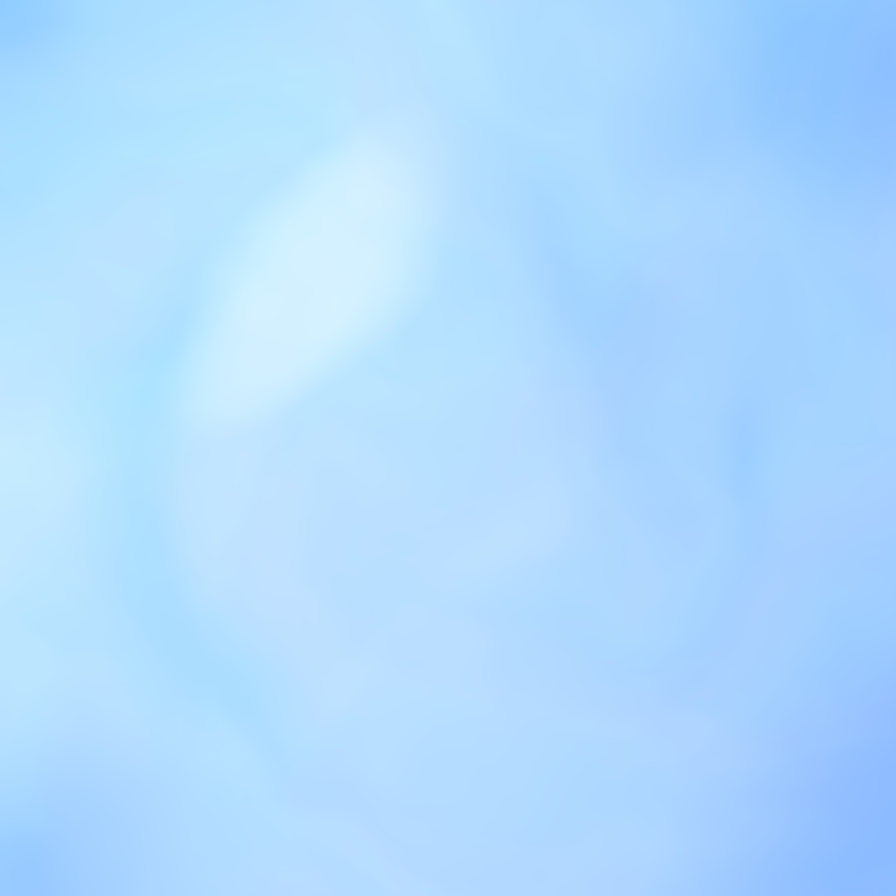
A Shadertoy shader for this texture:

```glsl
// Soft pale-blue sky haze: blurred wisps curling around a bright slanted cloud.

const vec3 DEEP_BLUE = vec3(0.53, 0.75, 1.00);
const vec3 SKY_BLUE  = vec3(0.70, 0.865, 1.00);
const vec3 PALE_BLUE = vec3(0.88, 0.965, 1.00);
const vec3 CYAN_TINT = vec3(-0.030, 0.022, 0.0);

const vec2  SWIRL_CENTRE = vec2(0.42, 0.48);
const float SWIRL_TWIST  = 2.2;
const float ARC_RADIUS   = 0.27;
const float BASE_TONE    = 0.34;
const float WARP_AMOUNT  = 0.07;
const float WISP_AMOUNT  = 0.15;
const float TINT_AMOUNT  = 0.9;

vec2 gradientAt(vec2 cell) {
    vec3 h = fract(cell.xyx * vec3(0.1031, 0.1030, 0.0973));
    h += dot(h, h.yzx + 33.33);
    float angle = 6.2832 * fract((h.x + h.y) * h.z);
    return vec2(cos(angle), sin(angle));
}

float gradientNoise(vec2 p) {
    vec2 i = floor(p), f = p - i;
    vec2 u = f * f * f * (f * (f * 6.0 - 15.0) + 10.0);
    float a = dot(gradientAt(i), f);
    float b = dot(gradientAt(i + vec2(1, 0)), f - vec2(1, 0));
    float c = dot(gradientAt(i + vec2(0, 1)), f - vec2(0, 1));
    float d = dot(gradientAt(i + vec2(1, 1)), f - vec2(1, 1));
    return mix(mix(a, b, u.x), mix(c, d, u.x), u.y);
}

float softFbm(vec2 p) {
    float sum = 0.0, amplitude = 0.6;
    for (int octave = 0; octave < 4; octave++) {
        sum += amplitude * gradientNoise(p);
        p = mat2(0.8, 0.6, -0.6, 0.8) * p * 2.0 + 7.3;
        amplitude *= 0.4;
    }
    return sum;
}

vec2 rotate(vec2 p, float angle) {
    float c = cos(angle), s = sin(angle);
    return vec2(c * p.x + s * p.y, c * p.y - s * p.x);
}

// Squared distance to an ellipse centre, 1 on its outline
float ellipse(vec2 p, vec2 centre, vec2 radii, float angle) {
    vec2 q = rotate(p - centre, angle) / radii;
    return dot(q, q);
}

float glow(vec2 p, vec2 centre, vec2 radii, float angle) {
    return exp(-ellipse(p, centre, radii, angle));
}

void mainImage(out vec4 fragColor, in vec2 fragCoord) {
    vec2 uv = fragCoord / iResolution.xy;

    // Curl the noise domain around the swirl and bend the outlines
    vec2 fromCentre = uv - SWIRL_CENTRE;
    vec2 curled = rotate(fromCentre, SWIRL_TWIST * length(fromCentre));
    vec2 warp = vec2(softFbm(uv * 4.0 + 3.1), softFbm(uv * 4.0 + 19.7));
    vec2 p = uv + WARP_AMOUNT * warp;

    // Broad light and shade
    float tone = BASE_TONE;
    tone += 0.30 * glow(p, vec2(0.24, 0.50), vec2(0.38, 0.40), 0.0);
    tone += 0.19 * glow(p, vec2(0.42, 0.93), vec2(0.28, 0.22), 0.0);
    tone += 0.20 * glow(p, vec2(-0.03, 0.45), vec2(0.13, 0.24), 0.0);
    tone += 0.12 * glow(p, vec2(0.48, 0.04), vec2(0.30, 0.22), 0.0);
    tone -= 0.32 * glow(p, vec2(1.02, 0.93), vec2(0.20, 0.18), 0.0);
    tone -= 0.34 * glow(p, vec2(1.02, 0.10), vec2(0.17, 0.30), -0.6);
    tone -= 0.24 * glow(p, vec2(0.00, 1.00), vec2(0.10, 0.08), 0.5);
    tone -= 0.22 * glow(p, vec2(0.00, 0.02), vec2(0.14, 0.12), 0.5);

    // Shaded arc and loose streaks
    vec2 q = p - SWIRL_CENTRE;
    float arcOffset = (length(q) - ARC_RADIUS) / 0.05;
    float arc = exp(-arcOffset * arcOffset) * smoothstep(0.0, 0.25, -q.x);
    tone -= 0.11 * arc;
    tone -= 0.10 * glow(p, vec2(0.835, 0.49), vec2(0.025, 0.08), 0.0);
    tone -= 0.09 * glow(p, vec2(0.62, 0.72), vec2(0.06, 0.17), 0.3);
    tone += 0.09 * glow(p, vec2(0.55, 0.39), vec2(0.12, 0.04), 0.8);

    // Bright slanted cloud
    float cloud = ellipse(p, vec2(0.345, 0.69), vec2(0.19, 0.085), 0.87);
    tone += 0.27 * (1.0 - smoothstep(0.15, 1.7, cloud));

    // Fine wisps
    tone += WISP_AMOUNT * softFbm(curled * vec2(5.5, 4.5) + 1.5 * warp);
    tone = clamp(tone, 0.0, 1.0);

    // Cyan upper left drifting to lavender lower right
    float tint = 0.7 * (uv.y - uv.x) + 0.6 * arc;
    tint += 1.2 * softFbm(curled * 4.0 + 11.0 + warp);
    tint *= 1.0 - smoothstep(0.75, 1.0, tone);

    vec3 color = mix(DEEP_BLUE, SKY_BLUE, smoothstep(0.0, 0.5, tone) * 0.3 + min(tone * 2.0, 1.0) * 0.7);
    color = mix(color, PALE_BLUE, clamp(tone * 2.0 - 1.0, 0.0, 1.0));
    color += TINT_AMOUNT * CYAN_TINT * clamp(tint, -1.0, 1.0);
    fragColor = vec4(clamp(color, 0.0, 1.0), 1.0);
}
```
